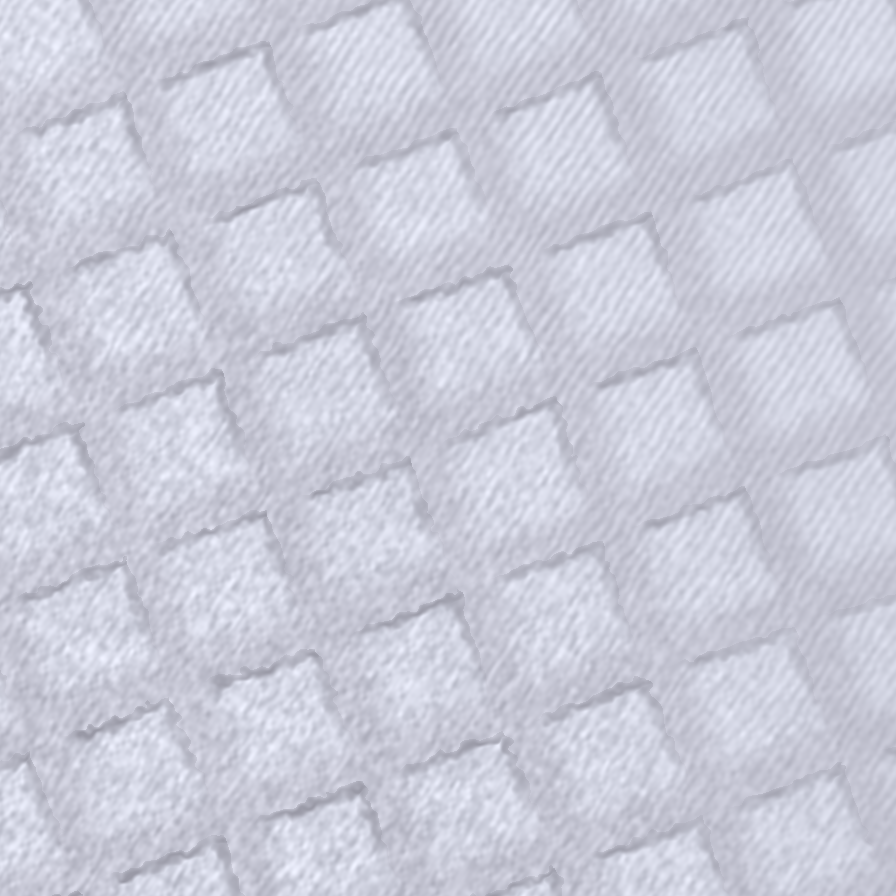
Reproduce this texture procedurally as a three.js fragment shader.

```glsl
// Pale woven cloth: a tilted lattice of raised squares, about six across and
// six down, each with a shadowed top and right edge. Fine diagonal twill ribs
// cover the cloth and break up into loose grain toward the lower left.

varying vec2 vUv;

const vec2 STEP_ACROSS = vec2(0.1602, 0.0586);
const vec2 STEP_UP = vec2(-0.0534, 0.1543);
const vec2 LATTICE_CORNER = vec2(0.566, 0.707);
const float GAP = 0.25;
const float RIB_ANGLE = 1.0;
const float RIB_COUNT = 80.0;

const vec3 SHADOW = vec3(0.60, 0.60, 0.65);
const vec3 GROOVE = vec3(0.775, 0.778, 0.832);
const vec3 RAISED = vec3(0.832, 0.842, 0.896);

float hash(vec2 p) {
  return fract(sin(dot(p, vec2(127.1, 311.7))) * 43758.5453);
}

float noise(vec2 p) {
  vec2 i = floor(p);
  vec2 f = fract(p);
  f = f * f * (3.0 - 2.0 * f);
  float low = mix(hash(i), hash(i + vec2(1.0, 0.0)), f.x);
  float high = mix(hash(i + vec2(0.0, 1.0)), hash(i + vec2(1.0, 1.0)), f.x);
  return mix(low, high, f.y);
}

// Coordinates of p along two slanted lattice steps
vec2 toLattice(vec2 p, vec2 a, vec2 b) {
  float area = a.x * b.y - a.y * b.x;
  return vec2(p.x * b.y - p.y * b.x, a.x * p.y - a.y * p.x) / area;
}

// x runs across the ribs, y along them
vec2 toRibs(vec2 p, float angle) {
  float c = cos(angle);
  float s = sin(angle);
  return vec2(s * p.x - c * p.y, c * p.x + s * p.y);
}

// Nearly straight ribs whose strength comes and goes along the thread
float twill(vec2 rib, float count, float looseness) {
  float drift = noise(rib * vec2(14.0, 12.0)) - 0.5;
  float wobble = noise(rib * vec2(60.0, 45.0) + 5.0) - 0.5;
  float phase = rib.x * count + 0.5 * drift + (0.2 + 0.5 * looseness) * wobble;
  float strength = 0.45 + 0.9 * noise(rib * vec2(80.0, 40.0) + 7.0);
  return sin(6.2832 * phase) * strength;
}

float grain(vec2 rib) {
  float coarse = noise(rib * vec2(140.0, 95.0) + 31.0);
  float fine = noise(rib * vec2(210.0, 165.0) + 63.0);
  return 1.2 * coarse + 0.9 * fine - 1.05;
}

// Soft band around zero, cut off at both ends of the run
float seam(float d, float width, float along, float start, float fade) {
  float band = 1.0 - smoothstep(0.0, width, abs(d));
  float ends = smoothstep(start, start + fade, along);
  return band * ends * (1.0 - smoothstep(0.98, 1.04, along));
}

void main() {
  vec2 rib = toRibs(vUv, RIB_ANGLE);
  float wear = smoothstep(0.3, 1.6, 2.0 - vUv.x - vUv.y);
  float focus = 1.0 - 0.3 * smoothstep(0.55, 1.05, vUv.x);

  // Lattice cell, with finely frayed edges
  vec2 lattice = toLattice(vUv - LATTICE_CORNER, STEP_ACROSS, STEP_UP);
  vec2 fray = vec2(noise(vUv * 110.0), noise(vUv * 110.0 + 40.0)) - 0.5;
  vec2 bend = vec2(noise(vUv * 9.0 + 3.0), noise(vUv * 9.0 + 17.0)) - 0.5;
  lattice += fray * mix(0.035, 0.065, wear) + bend * 0.05;
  vec2 cell = fract(lattice);
  vec2 id = floor(lattice);

  // Raised square: crisp at the top and right, soft at the left and bottom
  vec2 rise = smoothstep(vec2(GAP - 0.12), vec2(GAP + 0.14), cell);
  vec2 drop = 1.0 - smoothstep(vec2(0.96), vec2(1.0), cell);
  float square = rise.x * rise.y * drop.x * drop.y;
  float tone = (hash(id) - 0.5) * 0.01;

  // Shadows along the top and right edges
  vec2 edge = cell - 0.965;
  float patchy = 0.5 + 0.75 * noise(vUv * 60.0 + 11.0);
  float topSeam = seam(edge.y, 0.06, cell.x, GAP - 0.05, 0.14);
  float sideSeam = seam(edge.x, 0.07, cell.y, GAP, 0.45);
  float shade = max(topSeam * 0.8, sideSeam * 0.6) * patchy;
  shade *= focus * mix(0.85, 1.1, wear);

  // Thread relief
  float ribs = twill(rib, RIB_COUNT, wear) * mix(0.040, 0.027, wear);
  float fuzz = grain(rib) * mix(0.038, 0.098, wear);
  float relief = (ribs + fuzz) * focus * mix(0.85, 1.0, square);

  // Cloth colour and broad light falloff
  vec3 cloth = mix(GROOVE, RAISED, square * mix(0.85, 1.0, focus));
  float light = 0.016 * (0.5 - vUv.x) + 0.012 * (vUv.y - 0.5);
  light += 0.014 * (noise(vUv * 5.0 + 23.0) - 0.5);
  cloth += relief + tone + light;
  cloth = mix(cloth, SHADOW, clamp(shade, 0.0, 1.0));
  gl_FragColor = vec4(clamp(cloth, 0.0, 1.0), 1.0);
}
```
